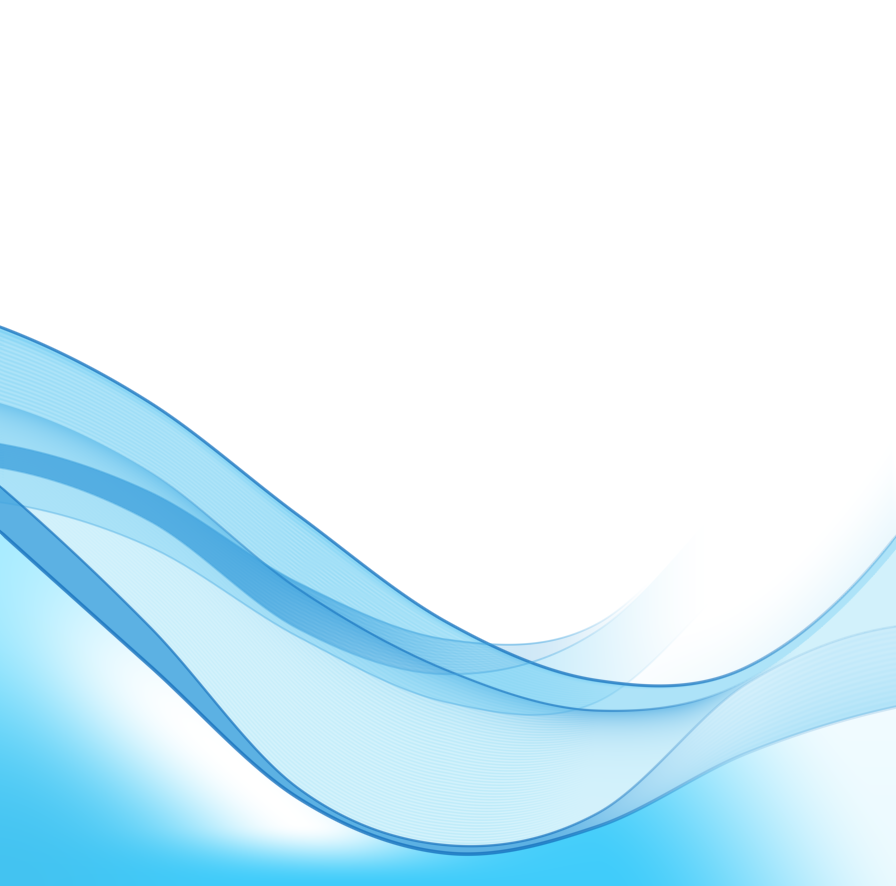
A Shadertoy shader for this background:

```glsl
// Translucent blue ribbons sweeping across white, over a cyan glow.

// Cubic curve through seven evenly spaced heights, rounded off at both ends.
float curveHeight(float x, float h[7]) {
    float s = clamp(x, 0.0, 1.0) * 6.0;
    int i = min(int(s), 5);
    float t = s - float(i);
    float b = h[i], c = h[i + 1];
    float a = i > 0 ? h[max(i - 1, 0)] : 3.0 * h[0] - 3.0 * h[1] + h[2];
    float d = i < 5 ? h[min(i + 2, 6)] : 3.0 * h[6] - 3.0 * h[5] + h[4];
    return b + 0.5 * t * (c - a + t * (2.0 * a - 5.0 * b + 4.0 * c - d
             + t * (3.0 * (b - c) + d - a)));
}

// Approximate signed distance to a curve, positive above it.
float above(vec2 p, float h[7]) {
    float slope = (curveHeight(p.x + 0.005, h) - curveHeight(p.x - 0.005, h)) / 0.01;
    return (p.y - curveHeight(p.x, h)) / sqrt(1.0 + slope * slope);
}

// Coverage of the strip under one curve and over another.
float strip(float top, float bottom) {
    float aa = 0.8 / iResolution.y;
    return smoothstep(-aa, aa, -top) * smoothstep(-aa, aa, bottom);
}

// Position across a strip, 0 at the bottom and 1 at the top.
float across(float top, float bottom) {
    return clamp(bottom / max(bottom - top, 0.001), 0.0, 1.0);
}

// Fine parallel threads, dissolved where they become too dense.
float threads(float t, float count) {
    float v = t * count;
    return (0.5 + 0.5 * cos(6.2832 * v)) * (1.0 - smoothstep(0.25, 0.65, fwidth(v)));
}

float stroke(float d, float width) {
    float aa = 0.8 / iResolution.y;
    return 1.0 - smoothstep(width - aa, width + aa, abs(d));
}

float fadeOut(float start, float end, float x) {
    return 1.0 - smoothstep(start, end, x);
}

void mainImage(out vec4 fragColor, in vec2 fragCoord) {
    vec2 p = fragCoord / iResolution.xy;
    vec3 deepBlue = vec3(0.08, 0.44, 0.74);
    vec3 midBlue = vec3(0.25, 0.64, 0.87);
    vec3 skyBlue = vec3(0.44, 0.80, 0.95);
    vec3 paleBlue = vec3(0.82, 0.945, 0.985);

    // Ribbon edges, from the crest down to the trough
    float crest = above(p, float[7](.631, .546, .418, .297, .232, .247, .395));
    float fold = above(p, float[7](.545, .468, .335, .243, .198, .232, .380));
    float bandTop = above(p, float[7](.499, .445, .342, .278, .296, .459, .600));
    float bandLow = above(p, float[7](.472, .412, .290, .239, .288, .459, .600));
    float veil = above(p, float[7](.433, .383, .281, .207, .208, .360, .500));
    float inner = above(p, float[7](.451, .293, .110, .046, .082, .228, .293));
    float trough = above(p, float[7](.400, .249, .099, .037, .067, .150, .202));

    // Cyan ground with a slanted white glow
    vec3 cyan = mix(vec3(0.25, 0.80, 0.98), vec3(0.64, 0.92, 1.0), smoothstep(0.0, 0.4, p.y));
    cyan = mix(cyan, vec3(0.27, 0.74, 0.92), 0.6 * fadeOut(0.0, 0.3, length(p)));
    vec2 q = mat2(0.74, 0.67, -0.67, 0.74) * (p - vec2(0.28, 0.12));
    q = vec2(dot(p - vec2(0.28, 0.12), vec2(0.74, -0.67)),
             dot(p - vec2(0.28, 0.12), vec2(0.67, 0.74)));
    float glow = exp(-pow(abs(q.x) / 0.3, 4.0) - pow(q.y / 0.1, 2.0)) * smoothstep(0.0, 0.07, p.y);
    float ground = (1.0 - glow) * (1.0 - 0.9 * smoothstep(0.68, 1.03, p.x + 0.5 * p.y));
    vec3 col = mix(vec3(1.0), cyan, ground * strip(trough, 1.0));

    // Soft haze at the right
    float haze = smoothstep(0.6, 0.95, p.x) * fadeOut(-0.05, 0.08, crest);
    col = mix(col, skyBlue, 0.22 * haze * strip(-1.0, trough));

    // Wide threaded sheet
    float t = across(crest, inner);
    col = mix(col, paleBlue - vec3(0.1, 0.03, 0.01) * threads(t, 65.0), 0.95 * strip(crest, inner));

    // Upper ribbon and the shadow beneath its fold
    t = across(crest, fold);
    float density = 0.38 + 0.22 * threads(t, 18.0) + 0.3 * smoothstep(0.8, 1.0, t);
    col = mix(col, skyBlue, density * strip(crest, fold));
    float foldShade = exp(-abs(fold) / 0.02) * strip(fold, inner) * fadeOut(0.75, 0.9, p.x);
    col = mix(col, midBlue, 0.65 * foldShade);
    col = mix(col, skyBlue, 0.45 * strip(fold, bandTop) * fadeOut(0.3, 0.6, p.x));

    // Middle band, thinning into a pale tail
    float tail = fadeOut(0.58, 0.73, p.x);
    t = across(bandTop, bandLow);
    density = mix(0.85, 0.25, smoothstep(0.25, 0.58, p.x)) - 0.1 * threads(t, 12.0);
    col = mix(col, midBlue, density * tail * strip(bandTop, bandLow));
    float veilTail = fadeOut(0.55, 0.8, p.x);
    col = mix(col, skyBlue, 0.4 * veilTail * strip(bandLow, veil));

    // Lower ribbon, dark at the left and sheer at the right
    float sheer = smoothstep(0.58, 0.85, p.x);
    t = across(inner, trough);
    density = mix(0.85, 0.18 + 0.22 * pow(1.0 - t, 2.0), sheer) + 0.06 * threads(t, 15.0);
    col = mix(col, mix(midBlue, skyBlue, sheer), density * strip(inner, trough));

    // Bright and dark rims
    float rightFade = fadeOut(0.72, 1.0, p.x);
    col = mix(col, deepBlue, 0.75 * stroke(crest, 0.0017) * mix(0.25, 1.0, rightFade));
    col = mix(col, deepBlue, 0.65 * stroke(fold, 0.0012) * smoothstep(0.1, 0.4, p.x) * fadeOut(0.65, 0.88, p.x));
    col = mix(col, midBlue, 0.55 * stroke(bandTop, 0.0010) * tail);
    col = mix(col, midBlue, 0.45 * stroke(bandLow, 0.0010) * tail);
    col = mix(col, midBlue, 0.40 * stroke(veil, 0.0010) * veilTail);
    col = mix(col, deepBlue, 0.70 * stroke(inner, 0.0013) * mix(0.15, 1.0, 1.0 - sheer));
    col = mix(col, deepBlue, 0.80 * stroke(trough, 0.0020) * mix(0.2, 1.0, 1.0 - sheer));

    fragColor = vec4(col, 1.0);
}
```
